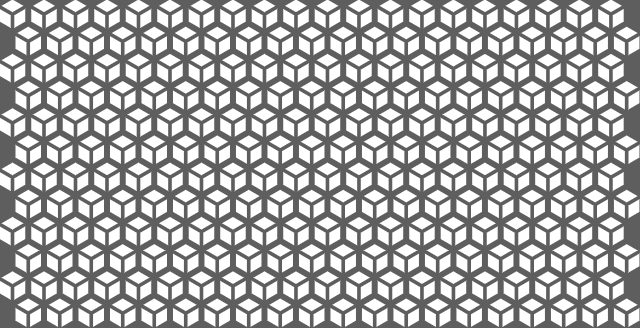
Reproduce this pattern procedurally as a Shadertoy shader.

```glsl
// Staggered rows of white isometric cubes, each made of three rhombi, on grey.

// Distance to a rhombus with its long axis horizontal and 60 degree tips
float rhombus(vec2 p, float halfThickness) {
    return dot(abs(p), vec2(0.5, 0.8660254)) - halfThickness;
}

// Three rhombic faces, spun around the cube centre
float cube(vec2 p) {
    const mat2 thirdTurn = mat2(-0.5, 0.8660254, -0.8660254, -0.5);
    float d = 1e3;
    for (int face = 0; face < 3; face++) {
        d = min(d, rhombus(p - vec2(0.0, 0.267), 0.1735));
        p = thirdTurn * p;
    }
    return d;
}

void mainImage(out vec4 fragColor, in vec2 fragCoord) {
    // One unit is the spacing between cubes; y runs down from the top edge
    float pixel = 20.32 / iResolution.x;
    vec2 p = vec2(fragCoord.x, iResolution.y - fragCoord.y) * pixel;

    // Neighbouring rows interlock, so test the row above and the row below
    float rowPitch = 0.863;
    vec2 first = vec2(0.397, 0.452);
    float upperRow = floor((p.y - first.y) / rowPitch);
    float d = 1e3;
    for (int i = 0; i < 2; i++) {
        float row = clamp(upperRow + float(i), 0.0, 11.0);
        vec2 start = first + vec2(0.5 * mod(row, 2.0), row * rowPitch);
        // Each row holds twenty cubes, leaving a bare margin at one end
        float column = clamp(round(p.x - start.x), 0.0, 19.0);
        vec2 local = p - start - vec2(column, 0.0);
        d = min(d, cube(vec2(local.x, -local.y)));
    }

    float coverage = clamp(0.5 - d / pixel, 0.0, 1.0);
    fragColor = vec4(mix(vec3(0.37), vec3(1.0), coverage), 1.0);
}
```
